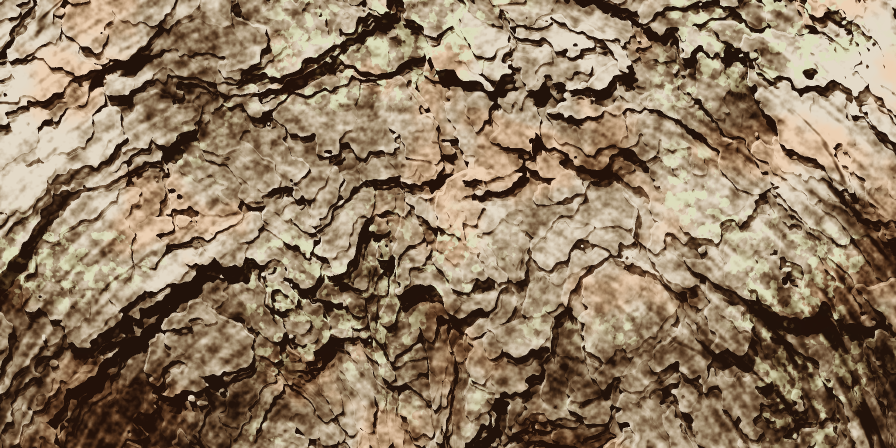
Reproduce this texture procedurally as a Shadertoy shader.

```glsl
// Weathered pine bark: jagged overlapping flakes, dark crevices and pale lichen.

const vec3 CREVICE = vec3(0.13, 0.07, 0.04);
const vec3 UMBER   = vec3(0.33, 0.22, 0.13);
const vec3 BROWN   = vec3(0.49, 0.38, 0.27);
const vec3 TAN     = vec3(0.63, 0.55, 0.43);
const vec3 ASH     = vec3(0.76, 0.69, 0.59);
const vec3 CREAM   = vec3(0.89, 0.85, 0.78);
const vec3 LICHEN_TINT = vec3(0.97, 1.02, 0.94);
const vec3 RUST_TINT   = vec3(1.04, 0.96, 0.90);

const vec2  BULGE_CENTRE = vec2(0.95, -0.35); // the grain arches around this point
const vec2  LIGHT_DIR    = vec2(-0.36, 0.93);
const float PLATE_FREQ   = 6.0;
const float FLAKE_FREQ   = 15.0;
const float LAYERS       = 24.0;  // terraces per unit of height
const float SHADOW_SLOPE = 2.6;
const float EXPOSURE     = 0.25;
const float CONTRAST     = 1.5;
const int   SHADOW_STEPS = 6;
const int   AA           = 2;

float hash(vec2 p) {
    return fract(sin(dot(p, vec2(127.1, 311.7))) * 43758.5453);
}

float noise(vec2 p) {
    vec2 i = floor(p), f = fract(p);
    f = f * f * (3.0 - 2.0 * f);
    return mix(mix(hash(i), hash(i + vec2(1, 0)), f.x),
               mix(hash(i + vec2(0, 1)), hash(i + vec2(1, 1)), f.x), f.y);
}

float fbm(vec2 p) {
    float sum = 0.0, amp = 0.5;
    for (int i = 0; i < 5; i++) {
        sum += amp * noise(p);
        p = mat2(1.6, 1.2, -1.2, 1.6) * p + 7.3;
        amp *= 0.5;
    }
    return sum;
}

// Arched coordinates: x along the grain, y across it
vec2 grainSpace(vec2 p) {
    vec2 d = p - BULGE_CENTRE;
    return vec2(sin(1.15 * atan(d.x, d.y)) / 1.15, length(d));
}

// Overlapping round scales, each lifted on one side: x = height, y = tone of the topmost
vec2 scales(vec2 p) {
    vec2 cell = floor(p), top = vec2(0.0, 0.5);
    for (int y = -1; y <= 1; y++)
    for (int x = -1; x <= 1; x++) {
        vec2 id = cell + vec2(x, y);
        vec2 off = p - id - vec2(hash(id), hash(id + 41.7));
        float tone = hash(id + 13.1), turn = 2.4 * (hash(id + 77.3) - 0.5);
        float radius = mix(0.5, 0.95, hash(id + 5.9));
        float height = 0.6 * tone + 0.3 - 0.5 * dot(off, vec2(sin(turn), cos(turn)));
        if (length(off) < radius && height > top.x) top = vec2(height, tone);
    }
    return top;
}

// x = terraced height of the bark, y = tone of the plate
vec2 bark(vec2 p) {
    vec2 q = grainSpace(p);
    q += 0.12 * (vec2(noise(q * 7.0), noise(q * 7.0 + 31.0)) - 0.5);
    q += 0.035 * (vec2(noise(p * 32.0), noise(p * 32.0 + 57.0)) - 0.5);
    q += 0.014 * (vec2(noise(p * 80.0), noise(p * 80.0 + 23.0)) - 0.5);
    vec2 plate = scales(q * PLATE_FREQ), flake = scales(q * FLAKE_FREQ);
    float level = LAYERS * (0.35 * fbm(q * 5.0) + 0.24 * plate.x + 0.15 * flake.x);
    float terrace = floor(level) + smoothstep(0.0, 0.25, fract(level));
    return vec2(mix(level, terrace, 0.65) / LAYERS, mix(plate.y, flake.y, 0.5));
}

// Evenly spaced colour ramp from crevice to sunlit rim
vec3 ramp(float u) {
    float k = clamp(u, 0.0, 1.0) * 6.0 - 0.5;
    vec3 c = mix(CREVICE, UMBER, clamp(k, 0.0, 1.0));
    c = mix(c, BROWN, clamp(k - 1.0, 0.0, 1.0));
    c = mix(c, TAN, clamp(k - 2.0, 0.0, 1.0));
    c = mix(c, ASH, clamp(k - 3.0, 0.0, 1.0));
    return mix(c, CREAM, clamp(k - 4.0, 0.0, 1.0));
}

vec3 shade(vec2 p) {
    vec2 q = grainSpace(p), surface = bark(p);

    // Shadows below lifted edges, light on the rims
    float cover = 0.0, reach = 0.004;
    for (int i = 0; i < SHADOW_STEPS; i++) {
        float above = bark(p + LIGHT_DIR * reach).x;
        cover = max(cover, above - surface.x - SHADOW_SLOPE * reach);
        reach *= 1.6;
    }
    float rim = surface.x - bark(p + LIGHT_DIR * 0.007).x;
    float side = smoothstep(0.3, 0.9, abs(p.x - BULGE_CENTRE.x));
    float rough = mix(0.55, 1.1, smoothstep(0.38, 0.56, fbm(p * 2.2 + 19.0)));

    // Short broken fissures along the grain, mostly on the flanks
    float ridge = abs(fbm(q * vec2(2.5, 6.0) + 3.7) - 0.48);
    float fissure = (1.0 - smoothstep(0.003, 0.024, ridge)) * side
                  * smoothstep(0.40, 0.60, noise(p * 7.0 + 3.0));

    // Weathering: broad stains, fibres, speckle and lichen
    float tone = EXPOSURE + 2.0 * (surface.x - 0.42) + 0.9 * (surface.y - 0.6);
    tone += 2.8 * (fbm(p * 2.5 + 11.0) - 0.48) + 2.4 * (fbm(p * 42.0) - 0.48);
    tone += mix(0.7, 1.6, side) * (noise(q * vec2(24.0, 100.0)) - 0.5);
    tone += 0.8 * (noise(p * 130.0) - 0.5);
    tone += 1.0 * smoothstep(0.1, 0.8, p.y) - 0.55;
    tone += 7.0 * rough * clamp(rim, -0.08, 0.12);
    float lichen = smoothstep(0.48, 0.62, fbm(p * 4.5 + 29.0))
                 * smoothstep(0.50, 0.57, fbm(p * 55.0 + 5.0));
    tone += 0.9 * lichen - 2.3 * rough * smoothstep(0.0, 0.08, cover) - 1.7 * fissure;

    vec3 color = ramp(1.0 / (1.0 + exp(-CONTRAST * tone)));
    float rust = smoothstep(0.50, 0.66, fbm(p * 6.0 + 71.0)) * (1.0 - lichen);
    return color * mix(vec3(1.0), RUST_TINT, rust) * mix(vec3(1.0), LICHEN_TINT, lichen);
}

void mainImage(out vec4 fragColor, in vec2 fragCoord) {
    vec3 sum = vec3(0.0);
    for (int i = 0; i < AA * AA; i++) {
        vec2 jitter = (vec2(i % AA, i / AA) + 0.5) / float(AA) - 0.5;
        sum += shade((fragCoord + jitter) / iResolution.y);
    }
    fragColor = vec4(sum / float(AA * AA), 1.0);
}
```
